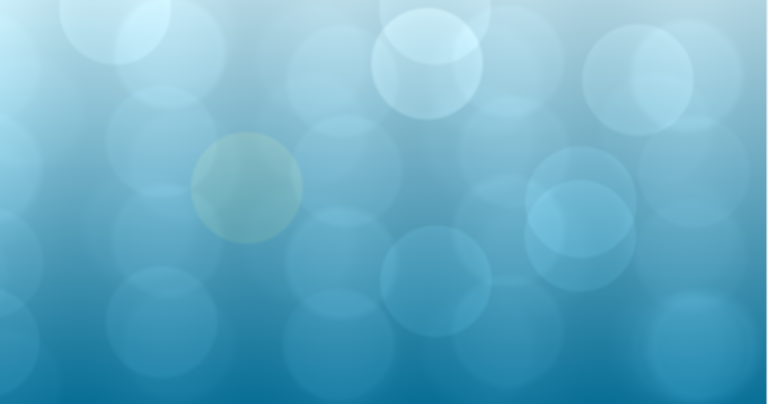
This background is drawn by a WebGL 1 fragment shader. Its source:

```glsl
precision highp float;

uniform vec2 u_resolution;

// Backdrop
const vec3 DEEP_BLUE = vec3(0.050, 0.448, 0.600);
const vec3 PALE_SKY = vec3(0.705, 0.842, 0.890);
const vec3 CORNER_LIGHT = vec3(0.080, 0.085, 0.080);
const float CORNER_REACH = 0.30;
const vec3 GAP_SHADE = vec3(0.018, 0.015, 0.014);

// Faint discs on a staggered lattice; lengths are in canvas heights
const float RADIUS = 0.138;
const float EDGE = 0.006;
const float RIM_GAIN = 0.12;
const float RIM_WIDTH = 0.03;
const vec2 LATTICE_START = vec2(-0.02, 0.146);
const vec2 LATTICE_STEP = vec2(0.43, 0.222);
const float STAGGER = 0.05;
const float JITTER = 0.04;
const float DRIFT = 0.20;
const vec3 FAINT_TINT = vec3(0.024, 0.026, 0.027);

// Accent discs
const vec2 BRIGHT_POS = vec2(1.057, 0.842);
const vec3 BRIGHT_TINT = vec3(0.072, 0.062, 0.055);
const vec2 WARM_POS = vec2(0.611, 0.535);
const vec3 WARM_TINT = vec3(0.055, 0.035, -0.010);
const vec2 PALE_POS = vec2(1.579, 0.802);
const vec3 PALE_TINT = vec3(0.040, 0.038, 0.036);
const vec2 LOW_POS = vec2(1.079, 0.304);
const vec2 TWIN_POS = vec2(1.438, 0.500);
const vec2 TWIN_STEP = vec2(-0.002, -0.084);
const vec3 TWIN_TINT = vec3(0.030, 0.038, 0.040);
const vec2 TOP_POS = vec2(0.285, 0.978);
const vec2 TOP_STEP = vec2(0.792, 0.0);
const vec2 GLOW_POS = vec2(1.740, 0.140);
const float GLOW_BLUR = 0.022;

// Bright strip on the right side
const vec3 STRIP_COLOR = vec3(0.90, 0.95, 0.97);
const float STRIP_WIDTH = 0.005;

float hash(vec2 p) {
  return fract(sin(dot(p, vec2(127.1, 311.7))) * 43758.5453);
}

// Filled disc with a slightly brighter rim
float disc(vec2 p, vec2 center, float blur) {
  float d = length(p - center) - RADIUS;
  float fill = 1.0 - smoothstep(-blur, blur, d);
  return fill * (1.0 + RIM_GAIN * smoothstep(-RIM_WIDTH, -blur, d));
}

vec3 backdrop(vec2 p) {
  vec3 color = mix(DEEP_BLUE, PALE_SKY, p.y);
  color += CORNER_LIGHT * exp(-p.x / CORNER_REACH) * smoothstep(0.1, 0.9, p.y);
  float gap = cos(6.28318 * (p.x - LATTICE_START.x) / LATTICE_STEP.x);
  return color + GAP_SHADE * gap;
}

// Each cell holds a steady disc and a softer one that drifts further away
float faintDiscs(vec2 p) {
  float light = 0.0;
  for (int i = 0; i < 5; i++) {
    for (int j = 0; j < 4; j++) {
      vec2 cell = vec2(float(i), float(j));
      vec2 noise = vec2(hash(cell), hash(cell + 17.3)) - 0.5;
      vec2 center = LATTICE_START + cell * LATTICE_STEP;
      center.y += STAGGER * mod(cell.x, 2.0);
      float strength = mix(0.5, 1.2, hash(cell + 5.7));
      float blur = EDGE * mix(1.0, 2.5, hash(cell + 9.1));
      light += strength * disc(p, center + noise * JITTER, blur);
      light += 0.5 * disc(p, center + noise.yx * DRIFT, 2.0 * blur);
    }
  }
  return light;
}

vec3 accentDiscs(vec2 p) {
  vec3 light = BRIGHT_TINT * disc(p, BRIGHT_POS, EDGE);
  light += WARM_TINT * disc(p, WARM_POS, EDGE);
  light += PALE_TINT * disc(p, PALE_POS, EDGE);
  light += TWIN_TINT * disc(p, LOW_POS, EDGE);
  light += TWIN_TINT * disc(p, GLOW_POS, GLOW_BLUR);
  for (int i = 0; i < 2; i++) {
    float n = float(i);
    light += TWIN_TINT * disc(p, TWIN_POS + n * TWIN_STEP, EDGE);
    light += PALE_TINT * disc(p, TOP_POS + n * TOP_STEP, EDGE);
  }
  return light;
}

void main() {
  vec2 p = gl_FragCoord.xy / u_resolution.y;
  float width = u_resolution.x / u_resolution.y;

  vec3 color = backdrop(p) + FAINT_TINT * faintDiscs(p) + accentDiscs(p);

  float strip = smoothstep(width - STRIP_WIDTH, width - 0.5 * STRIP_WIDTH, p.x);
  color = mix(color, STRIP_COLOR, strip);
  gl_FragColor = vec4(clamp(color, 0.0, 1.0), 1.0);
}
```
